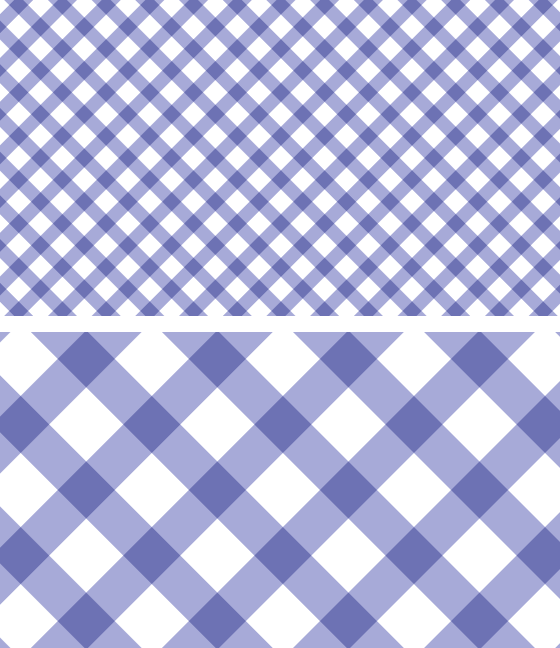
Top: the whole. Bottom: its middle third, enlarged.
This pattern is drawn by a Shadertoy shader. Its source:

```glsl
const float PERIOD = 0.1383;               // repeat across and down, in canvas heights
const float BAND = 0.435;                  // share of each repeat covered by a band
const vec2 CENTRE_SHIFT = vec2(0.003, 0.0);
const vec3 GROUND = vec3(1.0);
const vec3 SINGLE_BAND = vec3(0.655, 0.667, 0.847);
const vec3 CROSSING = vec3(0.427, 0.447, 0.706);

// Coverage of evenly spaced bands, centred halfway between whole numbers
vec2 bandCoverage(vec2 phase, float pixel) {
    vec2 fromCentre = abs(fract(phase) - 0.5);
    return clamp(0.5 + (0.5 * BAND - fromCentre) / pixel, 0.0, 1.0);
}

void mainImage(out vec4 fragColor, in vec2 fragCoord) {
    vec2 p = (fragCoord - 0.5 * iResolution.xy) / iResolution.y - CENTRE_SHIFT;

    // Diagonal axes: one phase for each band direction
    vec2 phase = vec2(p.x + p.y, p.x - p.y) / PERIOD;
    float pixel = 1.41421 / (PERIOD * iResolution.y);
    vec2 cover = bandCoverage(phase, pixel);

    // Bands darken where the two directions cross
    vec3 underBand = mix(GROUND, SINGLE_BAND, cover.x);
    vec3 overBand = mix(SINGLE_BAND, CROSSING, cover.x);
    fragColor = vec4(mix(underBand, overBand, cover.y), 1.0);
}
```
